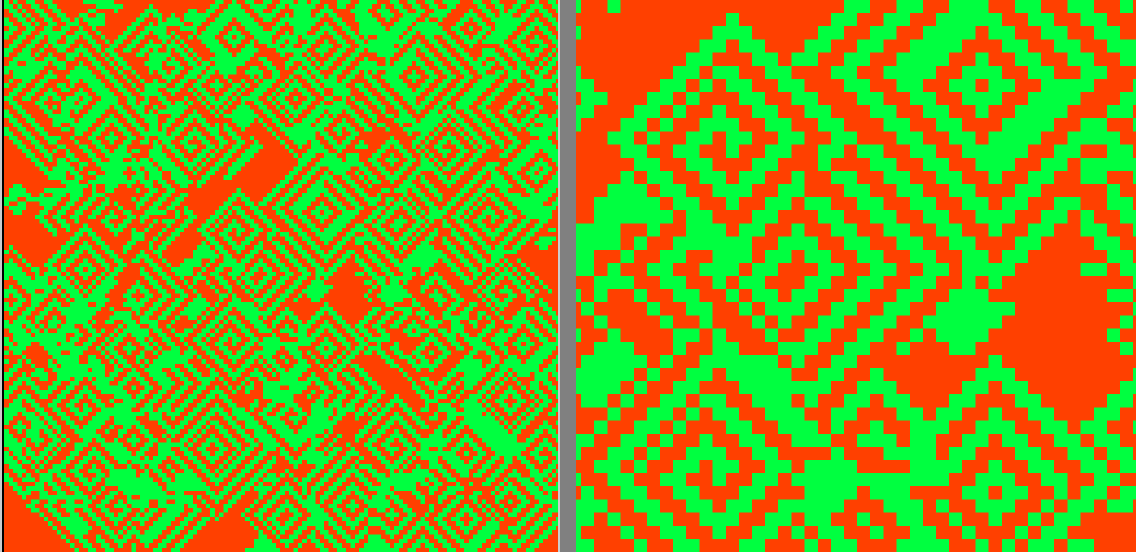
Left, the full canvas; right, a detail of the centre.
Reproduce this pattern procedurally as a WebGL 2 fragment shader.

```glsl
#version 300 es
precision highp float;
// Draws a two-colour cell grid of colliding diamond waves inside a thin frame.

#define ROWS 126.0          // cells over the canvas height
#define SLOT 14.0           // spacing of wave sources, in cells
#define PRESENCE 0.75       // share of slots that hold a source
#define REACH_MIN 10.0      // shortest wave reach, in cells
#define REACH_MAX 21.0      // longest wave reach, in cells
#define PERIOD 4.0          // cells from ring to ring
#define CORE 7.0            // radius of the broken rings
#define OVERLAP 5.0         // width of the collision zone
#define PATCH 8.0           // size of the collision patches
#define FILL_SHARE 0.28     // share of collisions that fill with green
#define SPECK 0.16          // share of red specks in the fills
#define SEED 3.7

uniform vec2 u_resolution;
out vec4 outColor;

const vec3 RED = vec3(1.0, 0.25, 0.0);
const vec3 GREEN = vec3(0.0, 1.0, 0.25);
const vec3 GREY = vec3(0.8);
const vec3 BLACK = vec3(0.0);

float hash(vec2 p) {
  return fract(sin(dot(p, vec2(127.1, 311.7)) + SEED) * 43758.5453);
}

// 1 on the green half of a ring; quadrants of the core may slip half a period.
float ring(vec2 offset, float start, vec2 slot) {
  float dist = abs(offset.x) + abs(offset.y);
  vec2 quadrant = step(vec2(0.0), offset);
  bool slips = dist < CORE && hash(slot * 4.0 + quadrant + 57.3) < 0.45;
  float shift = slips ? PERIOD * 0.5 : 0.0;
  return 1.0 - step(PERIOD * 0.5, mod(dist + start + shift, PERIOD));
}

// Fills, merges or clears two colliding waves in small diagonal patches.
float collide(vec2 cell, float nearRing, float nextRing) {
  vec2 diagonal = vec2(cell.x + cell.y, cell.x - cell.y);
  float kind = hash(floor(diagonal / PATCH) + 91.7);
  float speck = step(hash(floor(cell / vec2(2.0, 1.0)) + 13.1), SPECK);
  if (kind < FILL_SHARE) return 1.0 - speck;
  if (kind < FILL_SHARE + 0.16) return max(nearRing, nextRing);
  if (kind < FILL_SHARE + 0.36) return nearRing * nextRing;
  return nearRing;
}

// Finds the two closest waves that reach this cell.
float waves(vec2 cell, vec2 field) {
  vec2 home = floor(cell / SLOT);
  float near = 1e3, next = 1e3;
  float nearRing = 0.0, nextRing = 0.0;
  for (int j = -2; j <= 2; j++) {
    for (int i = -2; i <= 2; i++) {
      vec2 slot = home + vec2(i, j);
      vec2 jitter = vec2(hash(slot), hash(slot + 41.3));
      vec2 source = floor((slot + 0.05 + 0.9 * jitter) * SLOT);
      bool inside = all(greaterThanEqual(source, vec2(0.0))) && all(lessThan(source, field));
      if (!inside || hash(slot + 17.9) > PRESENCE) continue;

      vec2 offset = cell - source;
      float dist = abs(offset.x) + abs(offset.y);
      if (dist > mix(REACH_MIN, REACH_MAX, hash(slot + 73.1))) continue;

      float start = floor(hash(slot + 29.7) * PERIOD);
      float arrival = dist + start;
      float value = ring(offset, start, slot);
      if (arrival < near) {
        next = near;
        nextRing = nearRing;
        near = arrival;
        nearRing = value;
      } else if (arrival < next) {
        next = arrival;
        nextRing = value;
      }
    }
  }
  return next - near < OVERLAP ? collide(cell, nearRing, nextRing) : nearRing;
}

vec3 shade(vec2 pos, vec2 field) {
  if (pos.x < 0.5 || pos.x > field.x - 0.5) return GREY;
  if (pos.x < 1.0) return BLACK;
  return mix(RED, GREEN, waves(floor(pos), field));
}

void main() {
  float scale = ROWS / u_resolution.y;
  vec2 field = u_resolution * scale;
  // Four close samples per pixel soften the cell edges but keep them crisp.
  vec3 color = vec3(0.0);
  for (int k = 0; k < 4; k++) {
    vec2 sub = (vec2(k % 2, k / 2) - 0.5) * 0.2;
    color += shade((gl_FragCoord.xy + sub) * scale, field);
  }
  outColor = vec4(color * 0.25, 1.0);
}
```
